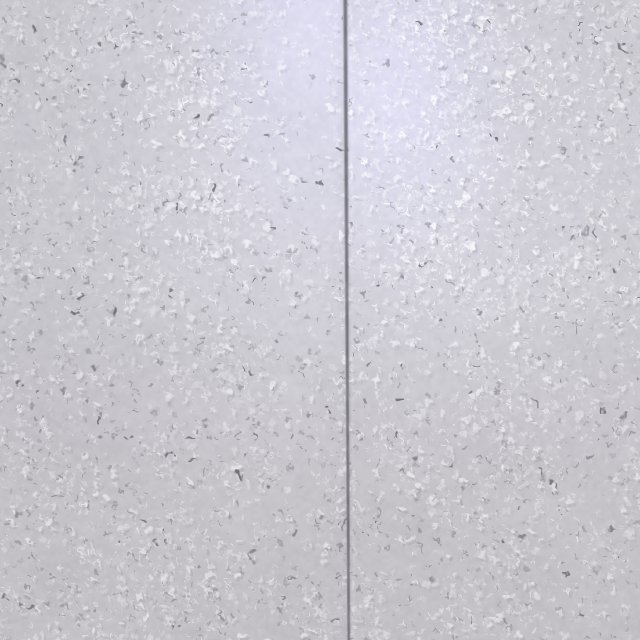
Write a Shadertoy shader that draws this texture.

```glsl
#define SEAM_TOP 0.5395
#define SEAM_BOTTOM 0.5450
#define SEAM_WIDTH 0.0026
#define FLECK_CELLS 68.0
#define FLECK_RADIUS 0.34
#define GRIT_CELLS 52.0
#define GRIT_RADIUS 0.20
#define EDGE_SOFTNESS 0.60
#define RAGGEDNESS 0.75
#define GRAIN 0.022

float hash(vec2 p) {
    vec3 q = fract(vec3(p.xyx) * 0.1031);
    q += dot(q, q.yzx + 33.33);
    return fract((q.x + q.y) * q.z);
}

float noise(vec2 p) {
    vec2 i = floor(p), f = fract(p);
    f = f * f * (3.0 - 2.0 * f);
    return mix(mix(hash(i), hash(i + vec2(1, 0)), f.x),
               mix(hash(i + vec2(0, 1)), hash(i + vec2(1, 1)), f.x), f.y);
}

// Soft elliptical falloff centred on c
float pool(vec2 p, vec2 c, vec2 size) {
    vec2 d = (p - c) / size;
    return exp(-dot(d, d));
}

// Scattered ragged chips: one candidate per cell, kept with the given chance
float chips(vec2 p, float cells, float chance, float radius, float seed) {
    vec2 q = p * cells;
    q += RAGGEDNESS * (vec2(noise(q * 2.6 + seed), noise(q * 2.6 + seed + 41.0)) - 0.5);
    vec2 home = floor(q);
    float cover = 0.0;
    for (int j = -1; j <= 1; j++) {
        for (int i = -1; i <= 1; i++) {
            vec2 cell = home + vec2(i, j);
            vec2 id = cell + seed * 7.0;
            vec2 center = cell + vec2(hash(id), hash(id + 19.7));
            float angle = -0.8 + 2.4 * (hash(id + 53.1) - 0.5);
            float size = radius * mix(0.6, 1.25, hash(id + 71.3));
            float c = cos(angle), s = sin(angle);
            vec2 d = mat2(c, -s, s, c) * (q - center);
            d.y *= mix(1.1, 2.0, hash(id + 87.9));
            float soft = EDGE_SOFTNESS + 0.5 * cells / iResolution.y;
            float chip = 1.0 - smoothstep(1.0 - soft, 1.0 + soft, length(d) / size);
            float strength = mix(0.25, 1.0, hash(id + 101.0));
            cover = max(cover, chip * strength * step(hash(id + 131.0), chance));
        }
    }
    return cover;
}

void mainImage(out vec4 fragColor, in vec2 fragCoord) {
    vec2 uv = fragCoord / iResolution.xy;
    float offset = uv.x - mix(SEAM_BOTTOM, SEAM_TOP, uv.y);
    float px = 1.0 / iResolution.x;
    float rightSide = smoothstep(-px, px, offset);

    // Panel shading, lighter toward the lamp reflection
    vec3 color = mix(vec3(0.762, 0.754, 0.770), vec3(0.802, 0.797, 0.826),
                     smoothstep(0.0, 0.75, uv.y));
    float leftGlow = pool(uv, vec2(0.49, 1.0), vec2(0.17, 0.32));
    float rightGlow = pool(uv, vec2(0.61, 0.88), vec2(0.16, 0.25));
    float glow = mix(leftGlow, rightGlow, rightSide);
    color += vec3(0.065, 0.066, 0.115) * glow;
    color += vec3(0.026, 0.026, 0.030) * pool(uv, vec2(0.62, 0.62), vec2(0.32, 0.28));
    color -= 0.018 * pool(uv, vec2(0.0, 0.65), vec2(0.22, 0.5));

    // Cloudy mottling and fine grain
    color += 0.018 * (noise(uv * 11.0) - 0.5);
    color += GRAIN * (noise(uv * vec2(75.0, 95.0)) + noise(uv * 170.0) - 1.0);

    // Pale flecks, gathered in drifts and brightest beside the glow
    float drift = smoothstep(0.2, 0.8, 0.6 * noise(uv * 17.0 + 5.0) + 0.4 * noise(uv * 37.0));
    float hotspot = pool(uv, vec2(0.67, 0.91), vec2(0.11, 0.13));
    float shine = max(pool(uv, vec2(0.71, 0.77), vec2(0.24, 0.36)),
                      0.65 * pool(uv, vec2(0.34, 0.84), vec2(0.16, 0.32)));
    float calm = 1.0 - 0.7 * pool(uv, vec2(0.48, 0.82), vec2(0.065, 0.50));
    float chance = (0.10 + 0.48 * drift + 0.16 * shine + 0.20 * hotspot) * calm;
    float large = chips(uv, FLECK_CELLS, chance, FLECK_RADIUS, 3.0);
    float small = chips(uv, FLECK_CELLS * 1.5, chance, FLECK_RADIUS, 17.0);
    float pale = max(large, 0.75 * small) * (0.55 + 0.45 * max(shine, hotspot));

    // Faint shadow beside each fleck gives a little relief
    float shadow = chips(uv + vec2(-0.004, 0.005), FLECK_CELLS, chance, FLECK_RADIUS, 3.0);
    color -= 0.060 * shadow * (1.0 - large);
    color = mix(color, vec3(0.985, 0.985, 1.0), pale);

    // Grey grit, sparse inside the reflection
    float gritChance = 0.13 * (1.0 - 0.85 * max(glow, 0.6 * shine));
    float grit = chips(uv, GRIT_CELLS, gritChance, GRIT_RADIUS, 29.0);
    float dust = chips(uv, GRIT_CELLS * 1.5, gritChance * 1.9, GRIT_RADIUS * 1.3, 37.0);
    color = mix(color, vec3(0.40, 0.39, 0.42), max(0.85 * grit, 0.42 * dust));

    // Narrow joint: dark core, soft shaded flanks and a paler right lip
    float halfWidth = SEAM_WIDTH * mix(0.75, 1.2, uv.y);
    float joint = 1.0 - smoothstep(0.1, 1.5, abs(offset) / (halfWidth + 0.3 * px));
    color *= 1.0 - 0.08 * exp(-abs(offset) / 0.005);
    color += 0.025 * pool(vec2(offset, 0.0), vec2(0.008, 0.0), vec2(0.003, 1.0));
    vec3 jointColor = vec3(0.46, 0.45, 0.49) + 0.08 * (noise(uv * vec2(1.0, 60.0)) - 0.5);
    color = mix(color, jointColor, 0.92 * joint);

    fragColor = vec4(clamp(color, 0.0, 1.0), 1.0);
}
```
